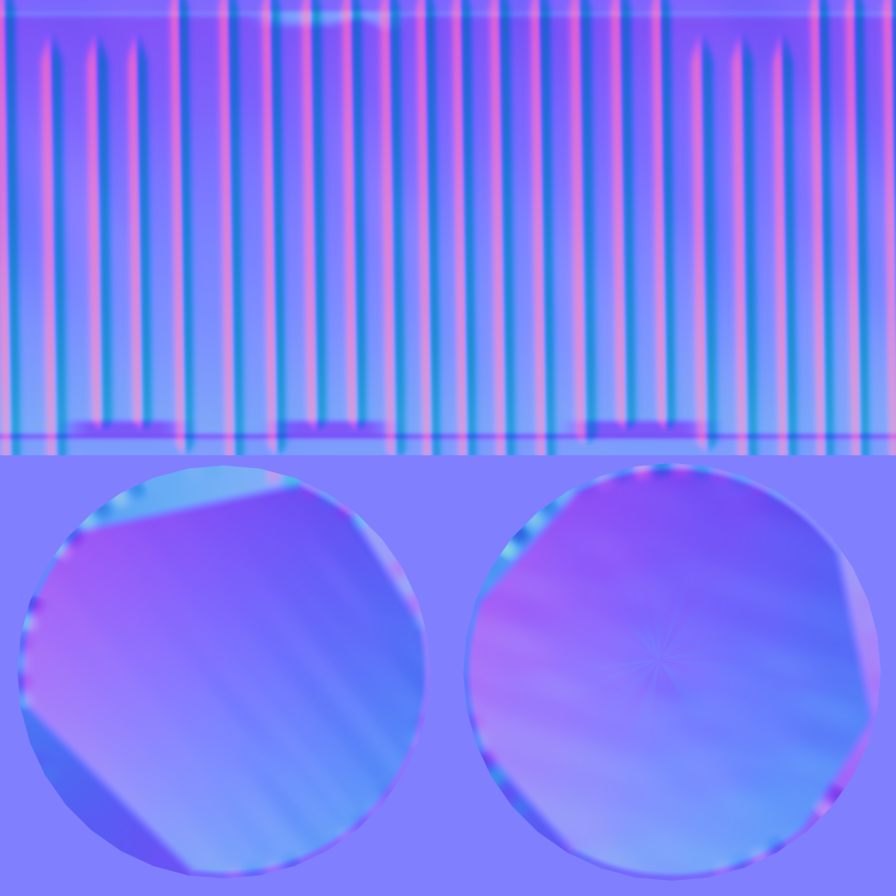
Write a three.js fragment shader that draws this texture map.

```glsl
// Tangent-space normal map of a ribbed lid: a wall panel with upright ridges
// across the top half, and two dished discs on flat ground below.
// Every part adds a surface slope, which is turned into a normal and encoded.

varying vec2 vUv;

const float TAU = 6.2831853;
const float PANEL_BASE = 0.492;
const float RIDGE_GAPS = 22.0;

float hash(vec2 p) {
  return fract(sin(dot(p, vec2(127.1, 311.7))) * 43758.5453);
}

float noise(vec2 p) {
  vec2 i = floor(p);
  vec2 f = fract(p);
  f = f * f * (3.0 - 2.0 * f);
  float low = mix(hash(i), hash(i + vec2(1.0, 0.0)), f.x);
  float high = mix(hash(i + vec2(0.0, 1.0)), hash(i + 1.0), f.x);
  return mix(low, high, f.y);
}

// Soft box from a to b
float window(float x, float a, float b, float soft) {
  return smoothstep(a - soft, a + soft, x) - smoothstep(b - soft, b + soft, x);
}

float bell(float x, float center, float width) {
  float d = (x - center) / width;
  return exp(-d * d);
}

// Slope of noise stretched along one axis
vec2 wrinkleSlope(vec2 p, vec2 across, vec2 scale) {
  vec2 along = vec2(across.y, -across.x);
  vec2 q = vec2(dot(p, across), dot(p, along)) * scale;
  float e = 0.15;
  float h = noise(q);
  vec2 g = vec2(noise(q + vec2(e, 0.0)) - h, noise(q + vec2(0.0, e)) - h) / e;
  return across * g.x + along * g.y * scale.y / scale.x;
}

vec3 encodeNormal(vec2 slope) {
  return normalize(vec3(slope, 1.0)) * 0.5 + 0.5;
}

// Stretches of the panel foot where the ridges stop short
float footBand(float x) {
  return window(x, 0.08, 0.2, 0.025) + window(x, 0.31, 0.43, 0.025)
       + window(x, 0.645, 0.785, 0.03);
}

// Uneven spacing: even steps pushed right, most of all left of the middle
float ridgeCenter(float i) {
  float shift = 0.012 * smoothstep(0.0, 2.0, i) * (1.0 - smoothstep(19.0, 22.0, i));
  shift += 0.0148 * smoothstep(3.5, 5.5, i) * (1.0 - smoothstep(8.0, 12.0, i));
  return 0.009 + i * 0.99 / RIDGE_GAPS + shift;
}

float ridgeSlope(vec2 uv) {
  float slope = 0.0;
  for (float i = 0.0; i <= RIDGE_GAPS; i++) {
    float center = ridgeCenter(i);
    float lean = (0.75 - uv.y) * 0.014;
    float top = 1.02 - 0.06 * (window(i, 0.5, 3.5, 0.3) + window(i, 16.5, 19.5, 0.3));
    float foot = mix(0.475, 0.521, min(footBand(center), 1.0));
    float length01 = smoothstep(foot - 0.006, foot + 0.014, uv.y)
                   * (1.0 - smoothstep(top - 0.035, top + 0.008, uv.y));
    float width = 0.0072 + 0.0012 * hash(vec2(i, 4.0));
    float d = (uv.x - center - lean) / (width * mix(0.6, 1.0, length01));
    slope -= 2.5 * d * exp(-d * d) * length01;
  }
  return slope * mix(0.8, 1.0, smoothstep(0.5, 0.62, uv.y));
}

vec2 panelSlope(vec2 uv) {
  float t = (uv.y - PANEL_BASE) / (1.0 - PANEL_BASE);
  vec2 slope = vec2(-0.02, mix(0.36, -0.4, t));
  slope += 0.07 * wrinkleSlope(uv, vec2(0.9, 0.436), vec2(13.0, 6.0));
  // Foot: dark bands, a thin crease and a pale strip
  slope.y -= 0.65 * footBand(uv.x) * window(uv.y, 0.515, 0.53, 0.006);
  slope.y -= 0.5 * bell(uv.y, 0.513, 0.004);
  slope.y -= 0.12 * (1.0 - smoothstep(0.505, 0.515, uv.y));
  // Head: lip, pale line and dented patch
  slope.y += 0.2 * smoothstep(0.985, 0.995, uv.y) + 0.3 * bell(uv.y, 0.985, 0.005);
  float dentFoot = 0.968 + 0.012 * noise(vec2(uv.x * 30.0, 2.0));
  slope.y += 0.55 * window(uv.x, 0.3, 0.435, 0.03) * window(uv.y, dentFoot, 0.985, 0.008);
  slope.x += ridgeSlope(uv);
  return slope;
}

// Part of a disc beyond a straight fold
float fold(vec2 p, vec2 direction, float dist) {
  return smoothstep(dist - 0.035, dist + 0.04, dot(p, direction));
}

// Dished face, raised rim and small puckers round the edge
vec2 discSlope(vec2 p, float rim, vec2 wrinkles, float seed) {
  float r = length(p);
  vec2 radial = p / max(r, 0.001);
  vec2 face = vec2(-0.02, -0.08) - p * vec2(0.38, 0.4) + wrinkles;
  vec2 slope = mix(face, radial * 0.4 + vec2(-0.08, 0.0), max(rim, 0.7 * smoothstep(0.95, 0.99, r)));
  float k = atan(p.y, p.x) / TAU * 32.0;
  float pucker = pow(hash(vec2(floor(k), seed)), 3.0) * sin(TAU * fract(k));
  return slope + vec2(-radial.y, radial.x) * pucker * 0.75 * smoothstep(0.9, 0.99, r);
}

// Coverage of a unit disc with short straight sides
float discMask(vec2 p) {
  float side = TAU / 36.0;
  float a = mod(atan(p.y, p.x), side) - side * 0.5;
  return 1.0 - smoothstep(0.992, 1.0, length(p) * cos(a));
}

void main() {
  vec2 slope = vec2(0.0);

  // Left disc: three folds, slanting streaks at the right
  vec2 p = (vUv - vec2(0.25, 0.25)) / 0.2305;
  float rim = max(fold(p, vec2(-0.707, -0.707), 0.79), fold(p, vec2(-0.206, 0.979), 0.81));
  rim = max(rim, fold(p, vec2(0.85, 0.53), 0.925));
  vec2 streaks = wrinkleSlope(p, vec2(0.78, 0.626), vec2(9.0, 1.3));
  streaks *= 0.025 + 0.075 * smoothstep(-0.2, 0.5, p.x - 0.4 * p.y);
  slope = mix(slope, discSlope(p, rim, streaks, 1.0), discMask(p));

  // Right disc: four folds, crumples and creases fanning from the middle
  p = (vUv - vec2(0.75, 0.25)) / 0.233;
  rim = max(fold(p, vec2(-0.75, 0.66), 0.91), fold(p, vec2(-0.75, -0.66), 0.92));
  rim = max(rim, max(fold(p, vec2(0.98, 0.2), 0.89), fold(p, vec2(0.85, -0.53), 0.93)));
  vec2 hub = p - vec2(-0.06, 0.06);
  float fan = noise(vec2(atan(hub.y, hub.x) * 9.0, 3.0)) - 0.5;
  vec2 crumples = 0.07 * wrinkleSlope(p, vec2(0.3, 0.954), vec2(7.0, 4.0));
  crumples += 0.25 * fan * exp(-6.0 * length(hub)) * vec2(-0.6, 0.8);
  slope = mix(slope, discSlope(p, rim, crumples, 7.0), discMask(p));

  // Wall panel over the upper half
  float panel = smoothstep(PANEL_BASE - 0.001, PANEL_BASE + 0.001, vUv.y);
  slope = mix(slope, panelSlope(vUv), panel);

  gl_FragColor = vec4(encodeNormal(slope), 1.0);
}
```
